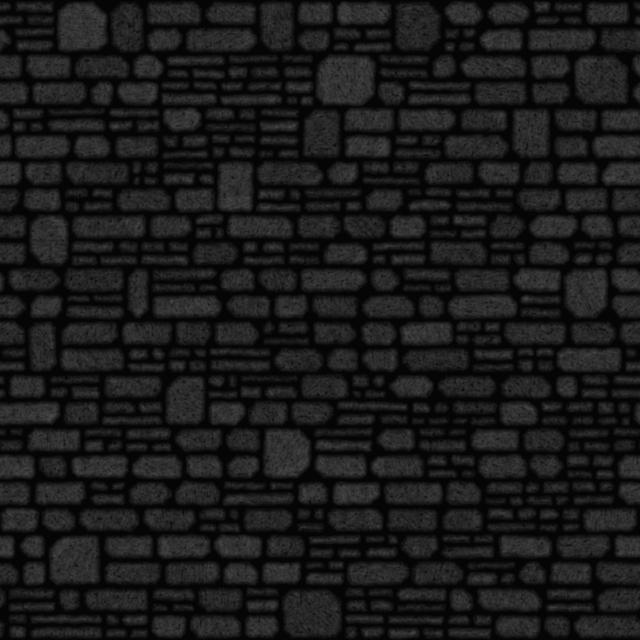
This texture is drawn by a Shadertoy shader. Its source:

```glsl
const float ROWS = 24.0;
const float COLS = 13.0;
const float TALL_SHARE = 0.075;
const float SPLIT_SHARE = 0.38;
const vec3 MORTAR = vec3(0.018);
const vec3 STONE_DARK = vec3(0.145);
const vec3 STONE_LIGHT = vec3(0.205);

struct Stone { vec2 id; vec2 lo; vec2 hi; };

float hash(vec2 p) {
    vec3 q = fract(p.xyx * 0.1031);
    q += dot(q, q.yzx + 33.33);
    return fract((q.x + q.y) * q.z);
}

vec2 direction(float turn) {
    return vec2(cos(6.2832 * turn), sin(6.2832 * turn));
}

float gradientNoise(vec2 p) {
    vec2 i = floor(p), f = p - i;
    vec2 u = f * f * f * (f * (f * 6.0 - 15.0) + 10.0);
    vec2 e = vec2(1.0, 0.0);
    float a = dot(direction(hash(i)), f);
    float b = dot(direction(hash(i + e)), f - e);
    float c = dot(direction(hash(i + e.yx)), f - e.yx);
    float d = dot(direction(hash(i + 1.0)), f - 1.0);
    return mix(mix(a, b, u.x), mix(c, d, u.x), u.y);
}

// Some columns hold one stone that fills both rows of a band
bool isTall(float col, float band) {
    return hash(vec2(mod(col, COLS) + 71.0, band + 13.0)) < TALL_SHARE;
}

// Joint on the left of a column; rows of a band share it beside tall stones
float joint(float col, float row) {
    float band = floor(row * 0.5);
    bool shared = isTall(col, band) || isTall(col - 1.0, band);
    float seed = shared ? band + 100.0 : row;
    return col + 0.6 * (hash(vec2(mod(col, COLS), seed)) - 0.5);
}

// Stone cell around p, with p measured in row heights
Stone findStone(vec2 p) {
    float row = floor(p.y), band = floor(row * 0.5);
    float shift = hash(vec2(band, 47.0));
    float x = p.x * COLS / ROWS - shift;
    float col = floor(x);
    if (x < joint(col, row)) col -= 1.0;
    else if (x >= joint(col + 1.0, row)) col += 1.0;

    vec2 sides = (vec2(joint(col, row), joint(col + 1.0, row)) + shift) * ROWS / COLS;
    vec2 id = vec2(mod(col, COLS), row);
    Stone s = Stone(id, vec2(sides.x, row), vec2(sides.y, row + 1.0));
    if (isTall(col, band)) {
        s.id.y = band + 200.0;
        s.lo.y = band * 2.0;
        s.hi.y = s.lo.y + 2.0;
    } else if (hash(id + 17.0) < SPLIT_SHARE) {
        // Two thin layers, each perhaps cut once more
        float level = row + mix(0.4, 0.6, hash(id + 29.0));
        if (p.y < level) s.hi.y = level;
        else { s.lo.y = level; s.id += vec2(31.0, 57.0); }
        if (sides.y - sides.x > 1.1 && hash(s.id + 5.0) < 0.55) {
            float cut = mix(sides.x, sides.y, mix(0.32, 0.68, hash(s.id + 9.0)));
            if (p.x < cut) s.hi.x = cut;
            else { s.lo.x = cut; s.id += vec2(83.0, 11.0); }
        }
    }
    return s;
}

// Rounded block with unevenly clipped corners
float blockDistance(vec2 p, vec2 size, vec2 id) {
    float shortSide = min(size.x, size.y);
    float radius = min(0.22, 0.6 * shortSide);
    vec2 q = abs(p) - size + radius;
    float d = length(max(q, 0.0)) + min(max(q.x, q.y), 0.0) - radius;
    float clip = 0.6 * min(shortSide, 0.6) * hash(id + 7.0 * sign(p) + 40.0);
    return max(d, (dot(abs(p) - size, vec2(1.0)) * 0.7071) + clip);
}

// Grain, pits and slanted scratches
float surface(vec2 p, vec2 id) {
    vec2 axis = direction(hash(id + 61.0));
    vec2 along = vec2(dot(p, axis), dot(p, vec2(-axis.y, axis.x)));
    float grain = 0.045 * gradientNoise(p * 3.0) + 0.06 * gradientNoise(p * 9.0);
    float scratches = 0.05 * gradientNoise(along * vec2(3.0, 11.0) + 20.0);
    float pits = smoothstep(0.18, 0.45, gradientNoise(p * 6.5 + 40.0));
    return grain + scratches - 0.055 * pits;
}

// Lighter broken plane across part of a stone
float facet(vec2 p, vec2 size, vec2 id) {
    vec2 normal = direction(hash(id + 23.0));
    float offset = 0.4 * dot(abs(normal), size);
    float side = dot(p, normal) - offset + 0.12 * gradientNoise(p * 2.5 + id);
    return smoothstep(-0.03, 0.05, side) * step(0.45, hash(id + 37.0));
}

void mainImage(out vec4 fragColor, in vec2 fragCoord) {
    vec2 p = fragCoord / iResolution.xy * ROWS;
    float pixel = ROWS / iResolution.y;
    Stone s = findStone(p);
    vec2 local = p - 0.5 * (s.lo + s.hi);
    vec2 size = 0.5 * (s.hi - s.lo) - mix(0.045, 0.085, hash(s.id + 3.0));
    vec2 grainPos = local + s.id * 3.7;

    // Slight tilt and ragged outline
    float tilt = 0.06 * (hash(s.id + 19.0) - 0.5);
    vec2 bent = local + tilt * vec2(-local.y, local.x);
    bent += 0.06 * vec2(gradientNoise(grainPos * 2.5), gradientNoise(grainPos * 2.5 + 50.0));
    float d = blockDistance(bent, size, s.id);

    // Stone tone, darkened toward its rounded rim
    vec3 color = mix(STONE_DARK, STONE_LIGHT, hash(s.id + 53.0));
    color += surface(grainPos, s.id) + 0.028 * facet(local, size, s.id);
    color *= mix(0.42, 1.0, smoothstep(0.0, 0.2, -d));
    float cover = smoothstep(0.035 + pixel * 0.5, -0.035 - pixel * 0.5, d);
    fragColor = vec4(mix(MORTAR, max(color, MORTAR), cover), 1.0);
}
```
